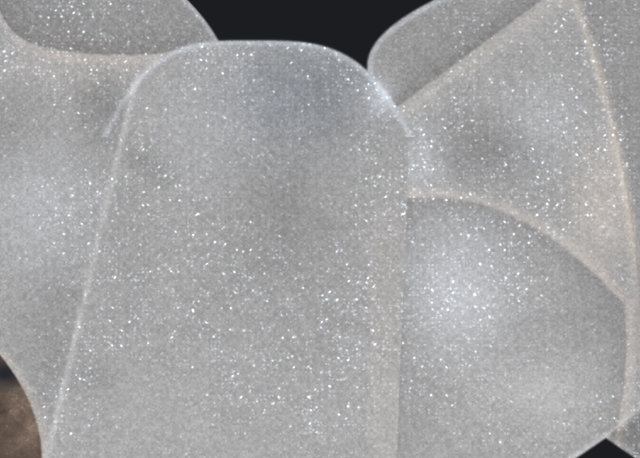
Give the GLSL for this texture, as a WebGL 2 fragment shader.

```glsl
#version 300 es
precision highp float;
uniform vec2 u_resolution;
out vec4 fragColor;

#define EDGE 0.004
#define RIM 0.007
#define GRAIN 0.065
#define CLOUD 0.05
#define SPARKLE 0.55
#define DUST 0.17
#define CLOTH vec3(0.645, 0.643, 0.645)
#define VOID_COLOR vec3(0.105, 0.112, 0.125)
#define BROWN vec3(0.43, 0.37, 0.33)
#define COOL vec3(0.9, 1.0, 1.12)
#define WARM vec3(1.25, 1.0, 0.75)

float hash(vec2 p) {
    return fract(sin(dot(p, vec2(127.1, 311.7))) * 43758.5453);
}

float noise(vec2 p) {
    vec2 i = floor(p), f = fract(p);
    f = f * f * (3.0 - 2.0 * f);
    return mix(mix(hash(i), hash(i + vec2(1, 0)), f.x),
               mix(hash(i + vec2(0, 1)), hash(i + vec2(1, 1)), f.x), f.y);
}

float fbm(vec2 p) {
    float sum = 0.0, amp = 0.5;
    for (int i = 0; i < 4; i++) {
        sum += amp * noise(p);
        p = p * 2.03 + 17.3;
        amp *= 0.5;
    }
    return sum;
}

float inside(float d) { return smoothstep(-EDGE, EDGE, d); }
float crease(float d, float w) { return exp(-d * d / (w * w)); }

float glow(vec2 p, vec2 center, vec2 radius) {
    vec2 q = (p - center) / radius;
    return exp(-dot(q, q));
}

// One random glint per grid cell, kept with the given chance
float glints(vec2 p, float scale, float chance, float size) {
    vec2 g = p * scale, cell = floor(g);
    vec2 center = 0.25 + 0.5 * vec2(hash(cell + 3.1), hash(cell + 8.7));
    vec2 q = fract(g) - center;
    q.x += q.y * (hash(cell + 5.9) - 0.5);
    float power = 0.3 + 0.7 * hash(cell + 21.4);
    return step(hash(cell), chance) * power * exp(-dot(q, q) / (size * size));
}

vec3 leftWing(vec2 p) {
    vec3 c = CLOTH;
    c += 0.07 * COOL * glow(p, vec2(0.08, 0.54), vec2(0.13, 0.14));
    c += 0.03 * WARM * glow(p, vec2(0.2, 0.86), vec2(0.2, 0.05));
    c -= 0.08 * glow(p, vec2(0.23, 0.76), vec2(0.07, 0.09));
    c -= 0.05 * glow(p, vec2(0.02, 0.72), vec2(0.07, 0.06));
    c -= 0.05 * glow(p, vec2(0.12, 0.25), vec2(0.08, 0.16));
    // Rolled upper lobe
    float lobe = p.y - 0.88 - 0.5 * pow(p.x - 0.27, 2.0) - 0.06 * exp(-p.x / 0.03);
    c -= inside(lobe) * (0.05 + 0.09 * exp(-max(lobe, 0.0) / 0.04));
    c += 0.04 * WARM * crease(lobe + 0.012, 0.014);
    // Lower hem over the brown ground
    float hem = p.x - 0.091 + 1.8 * p.y * p.y;
    vec3 ground = BROWN * (0.6 + 0.8 * fbm(p * 28.0));
    ground = mix(ground, VOID_COLOR * 1.4, glow(p, vec2(0.01, 0.185), vec2(0.04, 0.03)));
    c += 0.06 * WARM * crease(hem - 0.008, 0.014);
    return mix(ground, c, inside(hem));
}

vec3 rightWing(vec2 p) {
    vec3 c = CLOTH;
    c -= 0.09 * glow(p, vec2(1.07, 0.68), vec2(0.12, 0.07));
    c += 0.08 * COOL * glow(p, vec2(0.92, 0.65), vec2(0.06, 0.08));
    c += 0.06 * COOL * glow(p, vec2(1.19, 0.72), vec2(0.08, 0.1));
    c += 0.08 * WARM * glow(p, vec2(1.32, 0.55), vec2(0.07, 0.13));
    // Back lobe behind the diagonal fold
    float fold = (p.y - 0.772 - 0.74 * (p.x - 0.876)) * 0.8;
    c -= inside(fold) * (0.035 + 0.1 * exp(-max(fold, 0.0) / 0.03));
    c += 0.04 * WARM * crease(fold + 0.018, 0.02);
    // Lower pocket under the curved drape
    float bend = max(p.x - 0.95, 0.0);
    float drape = (0.5675 - 1.35 * bend * bend - p.y) / sqrt(1.0 + 7.3 * bend * bend);
    float pocket = min(drape, 1.37 - p.x - 0.6 * pow(p.y - 0.25, 2.0));
    vec3 well = CLOTH - 0.09 * exp(-max(pocket, 0.0) / 0.035) + 0.01;
    well += 0.11 * COOL * glow(p, vec2(1.0, 0.37), vec2(0.12, 0.14));
    well += 0.06 * glow(p, vec2(1.2, 0.14), vec2(0.14, 0.08));
    well -= 0.04 * glow(p, vec2(1.26, 0.3), vec2(0.1, 0.09));
    c = mix(c, well, inside(pocket));
    c += 0.06 * WARM * crease(pocket + 0.01, 0.014);
    // Outer seam with its warm rim
    float s = 1.0 - p.y;
    float seam = p.x - 1.259 - 0.357 * s + 0.22 * s * s;
    c = mix(c, CLOTH * 0.91, inside(seam) * smoothstep(0.25, 0.4, p.y));
    c += 0.09 * WARM * crease(seam, 0.012) * smoothstep(0.3, 0.5, p.y);
    // Dark notch and lower edge
    float gap = (0.043 - 0.68 * abs(p.x - 1.325) - p.y) * 0.83;
    float hem = (p.y - 0.042 - 0.85 * (p.x - 1.323)) * 0.76;
    c -= 0.13 * inside(-hem) * step(1.323, p.x);
    c += 0.08 * crease(hem, 0.008) * step(1.323, p.x) + 0.1 * crease(gap + 0.006, RIM);
    return mix(c, VOID_COLOR, inside(gap));
}

vec3 frontPanel(vec2 p) {
    vec3 c = CLOTH + 0.025 * smoothstep(0.5, 0.0, p.y);
    c -= 0.075 * WARM * glow(p, vec2(0.66, 0.8), vec2(0.16, 0.12));
    c -= 0.06 * glow(p, vec2(0.62, 0.5), vec2(0.13, 0.16));
    c += 0.035 * COOL * glow(p, vec2(0.45, 0.73), vec2(0.12, 0.16));
    c -= 0.04 * glow(p, vec2(0.2, 0.17), vec2(0.06, 0.05));
    c -= 0.05 * crease((p.y - 0.645 + 0.7 * (p.x - 0.32)) * 0.8, 0.025) * crease(p.x - 0.33, 0.06);
    c += 0.022 * WARM * smoothstep(0.79, 0.82, p.x) * smoothstep(0.65, 0.4, p.y);
    return c;
}

void main() {
    vec2 p = gl_FragCoord.xy / u_resolution * vec2(1.4, 1.0);
    vec3 color = mix(leftWing(p), rightWing(p), step(0.6, p.x));

    // Dark opening between the two lobes
    float t = max(p.y - 0.912, 0.0), r = max(p.y - 0.85, 0.0);
    float leftLobe = p.x - 0.478 + 0.55 * t + 2.5 * t * t;
    float rightLobe = (0.803 - 0.08 * r + 7.0 * r * r - p.x) / sqrt(1.0 + 196.0 * r * r);
    float opening = min(leftLobe, rightLobe);
    color += 0.1 * COOL * crease(opening + 0.008, RIM) * step(0.8, p.y);
    float open = inside(opening) * step(0.78, p.y);
    color = mix(color, VOID_COLOR, open);

    // Front panel with a rounded top
    float dx = abs(p.x - 0.55), k = p.x < 0.55 ? 10.6 : 8.0;
    float slope = 3.5 * k * pow(dx, 2.5);
    float top = (0.912 - k * pow(dx, 3.5) - p.y) / sqrt(1.0 + slope * slope);
    float left = p.x - 0.097 - 0.236 * p.y;
    float right = 0.867 + 0.04 * p.y - p.x;
    float panel = min(top, min(left, right));
    float cover = inside(panel);
    color -= 0.05 * exp(-max(-right, 0.0) / 0.025) * step(p.y, 0.56) * step(right, 0.0);
    color = mix(color, frontPanel(p), cover);
    color += 0.07 * crease(left - 0.005, 0.008) * step(p.y, 0.84);
    color += 0.11 * COOL * crease(top - 0.006, RIM) * step(0.7, p.y);
    color += 0.16 * COOL * glow(p, vec2(0.835, 0.79), vec2(0.03, 0.04));

    // Woven grain and scattered glitter
    float cloth = smoothstep(0.2, 0.5, color.g);
    float patches = smoothstep(0.3, 0.65, fbm(p * 7.0 + 4.0));
    color += cloth * CLOUD * (fbm(p * 14.0) - 0.47);
    color += cloth * GRAIN * (noise(p * 150.0) + noise(p * 270.0) - 1.0);
    float dust = glints(p, 120.0, 0.3, 0.3) + glints(p + 2.7, 75.0, 0.22, 0.25);
    float sparks = glints(p, 48.0, 0.13, 0.13) + glints(p + 5.3, 63.0, 0.1, 0.16);
    color += cloth * COOL * (DUST * dust + SPARKLE * sparks) * (0.25 + 0.75 * patches);
    fragColor = vec4(clamp(color, 0.0, 1.0), 1.0);
}
```
